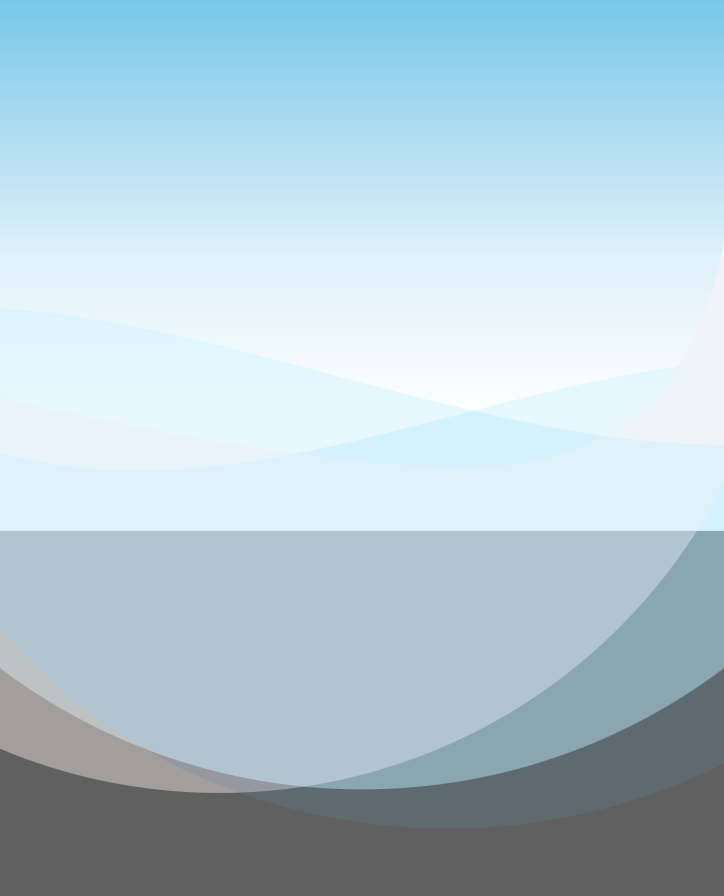
This background is drawn by a WebGL 2 fragment shader. Its source:

```glsl
#version 300 es
precision highp float;
// Pale sky over a grey ground, crossed by three translucent curved sheets.
// Each sheet is the band between a wavy top and a bowl-shaped bottom;
// every overlap of sheets blends to its own colour, above and below a horizon.

uniform vec2 u_resolution;
out vec4 fragColor;

const float HORIZON = 0.5925;

// Smooth coverage, one pixel wide, where the field is positive
float cover(float field) {
  return clamp(0.5 + field / max(fwidth(field), 1e-5), 0.0, 1.0);
}

// Height of a cubic wave, measured down from the top
float wave(float x, vec4 k) {
  return k.x + x * (k.y + x * (k.z + x * k.w));
}

// Height of the lower half of an ellipse
float bowl(float x, vec2 center, vec2 radii) {
  float u = (x - center.x) / radii.x;
  return center.y + radii.y * sqrt(max(1.0 - u * u, 0.0));
}

// Gentle slope on the left that sweeps up steeply on the right
float sweep(float x, vec2 low, float leftRise, vec2 rightRadii) {
  float left = max(low.x - x, 0.0) / low.x;
  float right = clamp((x - low.x) / rightRadii.x, 0.0, 1.0);
  float climb = 1.0 - sqrt(max(1.0 - pow(right, 2.6), 0.0));
  return low.y - leftRise * pow(left, 1.5) - rightRadii.y * climb;
}

// Colour for two overlapping coverages: none, first, second, both
vec3 overlap(vec3 none, vec3 first, vec3 second, vec3 both, float a, float b) {
  return mix(mix(none, first, a), mix(second, both, a), b);
}

vec3 skyColor(float y) {
  vec3 top = vec3(0.47, 0.78, 0.915);
  vec3 middle = vec3(0.875, 0.945, 0.977);
  vec3 haze = vec3(0.99, 0.997, 1.0);
  vec3 upper = mix(top, middle, clamp(y / 0.286, 0.0, 1.0));
  return mix(upper, haze, clamp((y - 0.286) / 0.17, 0.0, 1.0));
}

// Sheets seen against the sky
vec3 airColor(float y, float warm, float blue, float cyan) {
  vec3 sky = skyColor(y);
  vec3 single = mix(sky, vec3(0.80, 0.95, 1.0), 0.44);
  vec3 twoBlues = vec3(0.83, 0.95, 1.0);
  vec3 clear = overlap(sky, single, single, twoBlues, blue, cyan);
  vec3 veiled = overlap(vec3(0.945, 0.96, 0.975), vec3(0.918, 0.953, 0.98),
                        vec3(0.93, 0.96, 0.975), vec3(0.875, 0.95, 0.98), blue, cyan);
  return mix(clear, veiled, warm);
}

// Sheets seen against the ground
vec3 groundColor(float warm, float blue, float cyan) {
  vec3 ground = vec3(0.376);
  vec3 slate = vec3(0.365, 0.42, 0.44);
  vec3 taupe = vec3(0.64, 0.62, 0.615);
  vec3 teal = vec3(0.54, 0.65, 0.69);
  vec3 silver = vec3(0.74, 0.76, 0.765);
  vec3 mist = vec3(0.70, 0.77, 0.81);
  vec3 outer = overlap(ground, taupe, slate, vec3(0.58, 0.60, 0.63), warm, cyan);
  vec3 inner = overlap(teal, silver, teal, mist, warm, cyan);
  return mix(outer, inner, blue);
}

void main() {
  vec2 p = gl_FragCoord.xy / u_resolution;
  p.y = 1.0 - p.y;

  // Upper edges of the sheets
  float blueTop = cover(p.y - wave(p.x, vec4(0.344, 0.056, 0.343, -0.2465)));
  float cyanTop = cover(p.y - wave(p.x, vec4(0.505, 0.225, -0.694, 0.368)));
  float warmTop = cover(p.y - sweep(p.x, vec2(0.621, 0.5215), 0.078, vec2(0.384, 0.3125)));

  // Lower edges of the sheets
  float warmBase = cover(bowl(p.x, vec2(0.303, 0.255), vec2(0.781, 0.630)) - p.y);
  float blueBase = cover(bowl(p.x, vec2(0.5, 0.212), vec2(0.829, 0.669)) - p.y);
  float cyanBase = cover(bowl(p.x, vec2(0.618, 0.392), vec2(0.758, 0.5326)) - p.y);

  float warm = warmTop * warmBase;
  float blue = blueTop * blueBase;
  float cyan = cyanTop * cyanBase;
  vec3 color = mix(airColor(p.y, warm, blue, cyan),
                   groundColor(warm, blue, cyan), cover(p.y - HORIZON));
  fragColor = vec4(color, 1.0);
}
```
